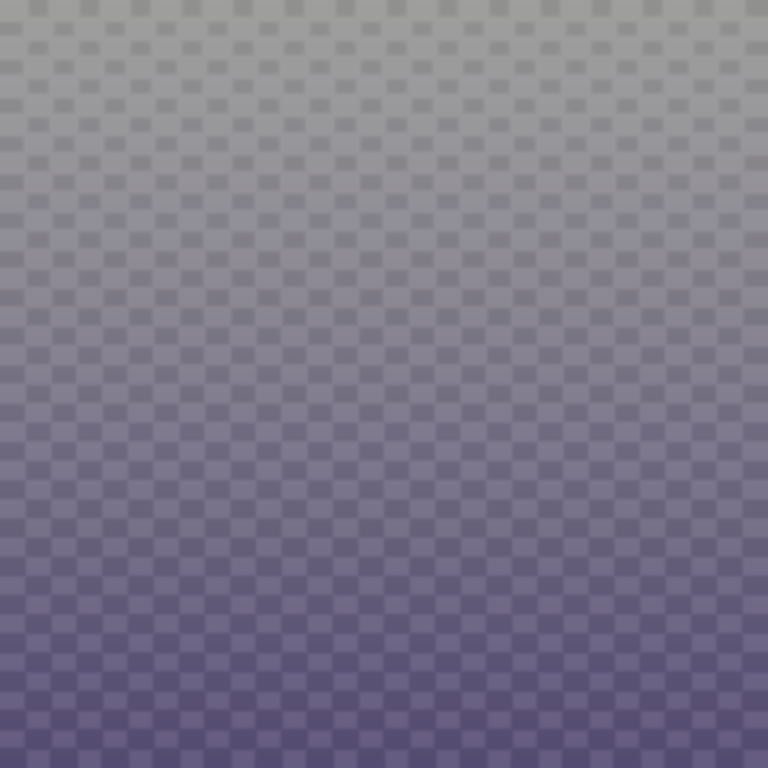
Write a Shadertoy shader that draws this pattern.

```glsl
// Soft checkerboard whose dark cells grow downward over a grey to violet fade.

// Signed field of a checker with rounded cells: positive inside dark cells.
float checkerField(vec2 uv, vec2 cells)
{
    // Clamping to the outer cell centres lets border cells run off the canvas.
    vec2 p = clamp(uv * cells, vec2(0.5), cells - 0.5);
    vec2 id = floor(p);
    vec2 edge = (0.5 - abs(fract(p) - 0.5)) / cells;
    float side = 1.0 - 2.0 * mod(id.x + id.y, 2.0);

    // Zero on every cell edge, with rounded level lines inside.
    return side * edge.x * edge.y / max(length(edge), 1e-5);
}

void mainImage(out vec4 fragColor, in vec2 fragCoord)
{
    vec2 uv = fragCoord / iResolution.xy;

    // Background fade, flattening a little at both ends
    float rise = mix(uv.y, smoothstep(0.0, 1.0, uv.y), 0.45);
    vec3 light = mix(vec3(0.395, 0.36, 0.505), vec3(0.622, 0.622, 0.618), pow(rise, 0.92));
    vec3 dark = light - mix(vec3(0.068, 0.068, 0.064), vec3(0.056), uv.y);

    // Cells shrink toward the top
    float field = checkerField(uv, vec2(30.0, 40.0));
    float threshold = mix(-0.0017, 0.0039, uv.y);
    float soft = max(0.0037, 0.7 / iResolution.y);
    float cover = smoothstep(-soft, soft, field - threshold);

    fragColor = vec4(mix(light, dark, cover), 1.0);
}
```
